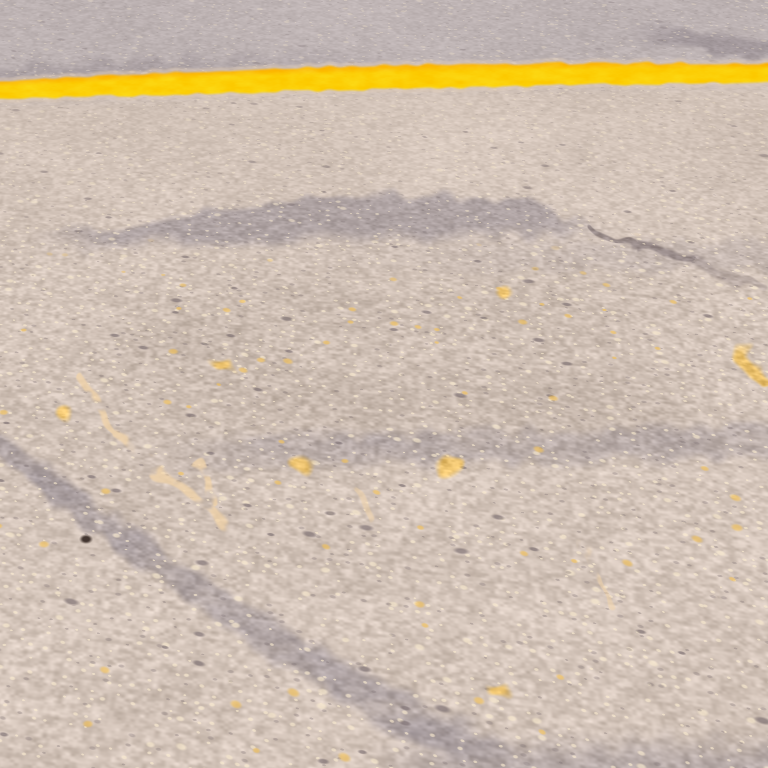
Write a WebGL 1 fragment shader that draws this texture.

```glsl
precision highp float;
uniform vec2 u_resolution;

#define HORIZON 2.4
#define GRAIN 0.20
#define PATCHES 0.075
#define ASPHALT vec3(0.825, 0.765, 0.722)
#define FAR_GREY vec3(0.745, 0.705, 0.705)
#define SHADOW vec3(0.625, 0.585, 0.600)
#define CREAM vec3(0.99, 0.93, 0.82)
#define DARK vec3(0.47, 0.42, 0.43)
#define PAINT vec3(0.99, 0.82, 0.04)
#define LEAF vec3(0.95, 0.76, 0.36)

float hash(vec2 p) {
  vec3 a = fract(vec3(p.xyx) * 0.1031);
  a += dot(a, a.yzx + 33.33);
  return fract((a.x + a.y) * a.z);
}

float noise(vec2 p) {
  vec2 i = floor(p), f = fract(p);
  f = f * f * (3.0 - 2.0 * f);
  return mix(mix(hash(i), hash(i + vec2(1.0, 0.0)), f.x),
             mix(hash(i + vec2(0.0, 1.0)), hash(i + 1.0), f.x), f.y);
}

float fbm(vec2 p) {
  float sum = 0.0, amp = 0.5;
  for (int i = 0; i < 4; i++) {
    sum += amp * noise(p);
    p = p * 2.03 + 17.3;
    amp *= 0.5;
  }
  return sum;
}

// Jittered flecks, one at most per cell
float flecks(vec2 p, float density, float seed) {
  vec2 cell = floor(p);
  vec2 rnd = vec2(hash(cell + seed), hash(cell + seed + 41.7));
  vec2 d = fract(p) - 0.3 - 0.4 * rnd;
  d.y += 0.3 * d.x * (rnd.x - 0.2);
  float size = 0.14 + 0.16 * rnd.y;
  float lit = step(1.0 - density, hash(cell + seed + 93.1));
  return lit * (1.0 - smoothstep(size * 0.35, size, length(d)));
}

float band(float d, float width) {
  return 1.0 - smoothstep(width * 0.35, width, abs(d));
}

float stroke(vec2 p, vec2 a, vec2 b, float width) {
  vec2 v = b - a;
  float t = clamp(dot(p - a, v) / dot(v, v), 0.0, 1.0);
  return band(length(p - a - v * t), width);
}

float blob(vec2 p, vec2 c) {
  return band(length((p - c) * vec2(0.8, 1.1)), 0.014);
}

void main() {
  vec2 uv = gl_FragCoord.xy / u_resolution;
  float x = uv.x, y = uv.y;

  // Ground coordinates shrink the texture with distance
  float z = 1.0 / (HORIZON - y);
  vec2 ground = vec2((x - 0.5) * z, z + 0.025 * x) + 3.0;
  vec2 warp = vec2(noise(uv * 45.0), noise(uv * 45.0 + 70.0)) - 0.5;
  vec2 w = uv + warp * 0.018;

  // Broad tones
  float lineY = 0.882 + 0.046 * x - 0.023 * x * x;
  float beyond = smoothstep(-0.03, 0.01, y - lineY);
  vec3 col = mix(ASPHALT, FAR_GREY, beyond);
  col += PATCHES * (fbm(uv * vec2(5.0, 11.0)) - 0.47);
  col -= 0.03 * band(y - 0.545, 0.14) * band(x - 0.5, 0.5);

  // Long shadowed patch with an arched top
  float top = 0.700 + 0.045 * smoothstep(0.05, 0.5, x) - 0.04 * smoothstep(0.62, 0.82, x);
  float bottom = 0.682 + 0.012 * smoothstep(0.1, 0.7, x);
  float slab = smoothstep(-0.006, 0.006, top - w.y) * smoothstep(-0.016, 0.014, w.y - bottom);
  slab *= smoothstep(0.02, 0.17, x) * (1.0 - smoothstep(0.70, 0.81, x));
  float shade = 0.72 * slab;

  // Low bands, diagonal seam and the darker far edges
  float rough = 0.5 + fbm(uv * vec2(18.0, 40.0));
  shade = max(shade, 0.48 * rough * band(w.y - 0.405 - 0.020 * x, 0.030) * smoothstep(0.15, 0.4, x));
  shade = max(shade, 0.25 * band(w.y - 0.667, 0.025) * smoothstep(0.3, 0.9, x));
  float seam = 0.8 * (w.y - (0.42 - 0.80 * x + 0.25 * x * x));
  shade = max(shade, 0.70 * rough * band(seam, 0.021 + 0.025 * x) * (1.0 - smoothstep(0.62, 0.75, x)));
  shade = max(shade, 0.55 * (1.0 - smoothstep(0.0, 0.06, w.y)) * smoothstep(0.45, 0.62, x));
  shade = max(shade, 0.55 * band(w.y - lineY - 0.017, 0.022) * (1.0 - smoothstep(0.15, 0.6, x)));
  shade = max(shade, 0.85 * band(w.y - 0.950 + 0.10 * (x - 0.87), 0.020) * smoothstep(0.80, 0.90, x));
  col = mix(col, SHADOW, clamp(shade, 0.0, 1.0));

  // Thin crack trailing from the patch
  float crack = max(stroke(w, vec2(0.77, 0.705), vec2(0.83, 0.678), 0.005),
                    stroke(w, vec2(0.83, 0.678), vec2(0.90, 0.663), 0.007));
  crack = max(crack, 0.5 * stroke(w, vec2(0.90, 0.663), vec2(1.0, 0.620), 0.008));
  col = mix(col, DARK, 0.6 * crack);

  // Stone grain and scattered debris
  float near = 1.0 - 0.55 * smoothstep(0.55, 0.95, y);
  float fine = noise(ground * vec2(230.0, 900.0)) * 0.6 + noise(ground * vec2(400.0, 1500.0) + 9.0) * 0.4;
  col += GRAIN * near * (fine - 0.5) * vec3(1.0, 1.0, 1.03);
  float light = max(flecks(ground * vec2(130.0, 460.0), 0.28, 3.0),
                    flecks(ground * vec2(75.0, 280.0), 0.15, 12.0));
  col = mix(col, CREAM, 0.62 * near * light);
  float dark = max(0.5 * flecks(ground * vec2(110.0, 480.0), 0.16, 25.0),
                   flecks(ground * vec2(50.0, 260.0), 0.045, 38.0));
  col = mix(col, DARK, 0.65 * near * dark);
  float litter = 1.0 - smoothstep(0.60, 0.72, y);
  col = mix(col, LEAF, 0.65 * litter * flecks(ground * vec2(65.0, 220.0), 0.07, 57.0));

  // Dry stems and larger leaves
  float stem = max(stroke(w, vec2(0.10, 0.51), vec2(0.155, 0.43), 0.006),
                   stroke(w, vec2(0.155, 0.43), vec2(0.295, 0.322), 0.009));
  stem = max(stem, stroke(w, vec2(0.255, 0.40), vec2(0.28, 0.345), 0.006));
  stem = max(stem, 0.7 * stroke(w, vec2(0.46, 0.37), vec2(0.49, 0.32), 0.006));
  stem = max(stem, 0.7 * stroke(w, vec2(0.755, 0.30), vec2(0.795, 0.205), 0.006));
  col = mix(col, vec3(0.95, 0.83, 0.66), 0.75 * stem * smoothstep(0.2, 0.6, noise(uv * 70.0)));
  float leaf = max(blob(w, vec2(0.393, 0.397)), blob(w, vec2(0.586, 0.394)));
  leaf = max(leaf, max(blob(w, vec2(0.082, 0.464)), blob(w, vec2(0.290, 0.526))));
  leaf = max(leaf, max(blob(w, vec2(0.660, 0.623)), blob(w, vec2(0.653, 0.102))));
  leaf = max(leaf, stroke(w, vec2(0.97, 0.535), vec2(1.0, 0.50), 0.012));
  col = mix(col, LEAF + 0.25 * (fine - 0.5), 0.8 * leaf);
  col = mix(col, vec3(0.2, 0.15, 0.13), 0.9 * band(length((uv - vec2(0.112, 0.298)) * vec2(0.7, 1.0)), 0.007));

  // Painted line with worn edges
  float halfWidth = 0.012 + 0.014 * x * (1.0 - x);
  float edge = abs(y - lineY + 0.004 * (noise(uv * vec2(70.0, 25.0)) - 0.5)) - halfWidth;
  vec3 paint = PAINT + vec3(0.0, 0.10, 0.14) * (fbm(uv * vec2(50.0, 130.0)) - 0.5);
  paint.g -= 0.10 * smoothstep(0.3, 1.0, (y - lineY) / halfWidth);
  col = mix(col, vec3(0.88, 0.80, 0.72), 0.5 * band(edge, 0.007));
  col = mix(col, paint, 1.0 - smoothstep(-0.003, 0.002, edge));

  gl_FragColor = vec4(clamp(col, 0.0, 1.0), 1.0);
}
```
